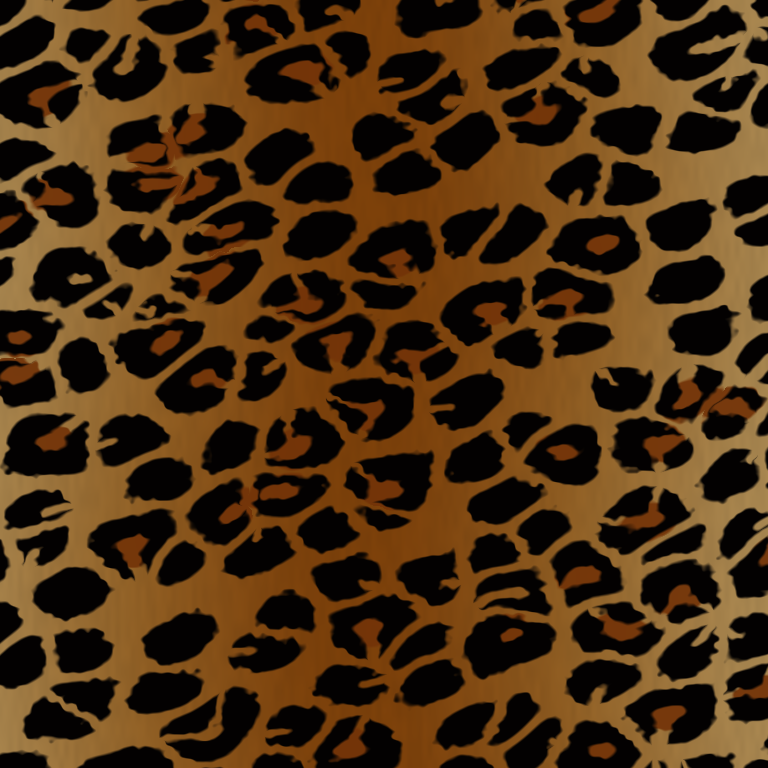
A Shadertoy shader for this pattern:

```glsl
vec2 hash2(vec2 p) {
    vec3 q = fract(p.xyx * vec3(0.1031, 0.1030, 0.0973));
    q += dot(q, q.yzx + 33.33);
    return fract((q.xx + q.yz) * q.zy);
}

float noise(vec2 p) {
    vec2 i = floor(p), f = fract(p);
    f = f * f * (3.0 - 2.0 * f);
    return mix(mix(hash2(i).x, hash2(i + vec2(1, 0)).x, f.x),
               mix(hash2(i + vec2(0, 1)).x, hash2(i + vec2(1, 1)).x, f.x), f.y);
}

float smoothMin(float a, float b, float k) {
    float h = max(k - abs(a - b), 0.0) / k;
    return min(a, b) - h * h * k * 0.25;
}

float segment(vec2 p, vec2 a, vec2 b) {
    vec2 ab = b - a;
    return length(p - a - ab * clamp(dot(p - a, ab) / dot(ab, ab), 0.0, 1.0));
}

bool isRosette(vec2 id) { return hash2(id + 57.0).x < 0.43; }

vec2 center(vec2 id) { return id + 0.5 + 0.76 * (hash2(id) - 0.5); }

// Squared distance to a cell center; rosettes claim more room
float cellPower(vec2 p, vec2 id) {
    vec2 d = p - center(id);
    return dot(d, d) - (isRosette(id) ? 0.15 : 0.0);
}

// x: signed depth inside the black marking, y: depth inside the rust core
vec2 coat(vec2 p) {
    vec2 base = floor(p), id = base;
    float nearest = 1e5;
    for (int k = 0; k < 25; k++) {
        vec2 cell = base + vec2(k % 5 - 2, k / 5 - 2);
        float power = cellPower(p, cell);
        if (power < nearest) { nearest = power; id = cell; }
    }

    // Rounded cell outline
    bool rosette = isRosette(id);
    vec2 c = center(id), d = p - c;
    float body = (rosette ? 0.68 : 0.53) - length(d);
    for (int k = 0; k < 25; k++) {
        vec2 cell = id + vec2(k % 5 - 2, k / 5 - 2);
        if (k == 12) continue;
        float border = (cellPower(p, cell) - nearest) / (2.0 * distance(center(cell), c));
        body = smoothMin(body, border, 0.13);
    }
    body -= 0.078;

    // Hollow centers and open notches
    vec2 r = hash2(id + 19.0), s = hash2(id + 83.0);
    float angle = 6.2832 * r.x;
    vec2 dir = vec2(cos(angle), sin(angle));
    float core = -1.0;
    if (rosette) {
        vec2 hole = 0.12 * (s - 0.5);
        float cut = length((d - hole) * vec2(0.85, 1.2)) - mix(0.11, 0.2, r.y);
        if (s.x < 0.72) cut = smoothMin(cut, segment(d, hole, hole + dir) - mix(0.05, 0.11, s.y), 0.1);
        if (s.y < 0.3) cut = smoothMin(cut, segment(d, hole, hole + vec2(-dir.y, dir.x)) - 0.06, 0.1);
        body = min(body, cut);
        if (r.y > 0.17) core = 0.36 - length(d - hole);
    } else if (r.y < 0.4) {
        body = min(body, segment(d, 0.2 * dir, dir) - 0.07);
    }
    return vec2(body, core);
}

void mainImage(out vec4 fragColor, in vec2 fragCoord) {
    vec2 uv = fragCoord / iResolution.y;

    // Loose bends and ragged hair tips
    vec2 p = uv + 0.007 * sin(uv.yx * vec2(23, 19) + vec2(1, 4));
    p += 0.004 * sin(uv.yx * vec2(57, 49) + uv * 21.0);
    p += vec2(0.010, 0.007) * (noise(uv * vec2(105, 125)) - 0.5);

    // Markings lie along the slanted fur
    vec2 fur = mat2(0.964, -0.267, 0.267, 0.964) * p;
    vec2 mark = coat(fur * vec2(9.4, 14.0) + 40.0);

    // Dark spine fading to pale flanks
    float side = abs(fragCoord.x / iResolution.x - 0.48 + 0.02 * sin(uv.y * 7.0)) / 0.52;
    vec3 color = mix(vec3(0.48, 0.25, 0.04), vec3(0.56, 0.37, 0.14), smoothstep(0.05, 0.65, side));
    color = mix(color, vec3(0.65, 0.52, 0.31), smoothstep(0.45, 1.05, side));
    color *= 0.97 + 0.06 * noise(uv * vec2(150, 40));

    color = mix(color, vec3(0.45, 0.20, 0.03), 0.92 * smoothstep(-0.03, 0.03, mark.y));
    color = mix(color, vec3(0.01, 0.005, 0.005), smoothstep(-0.03, 0.03, mark.x));
    fragColor = vec4(color, 1.0);
}
```
